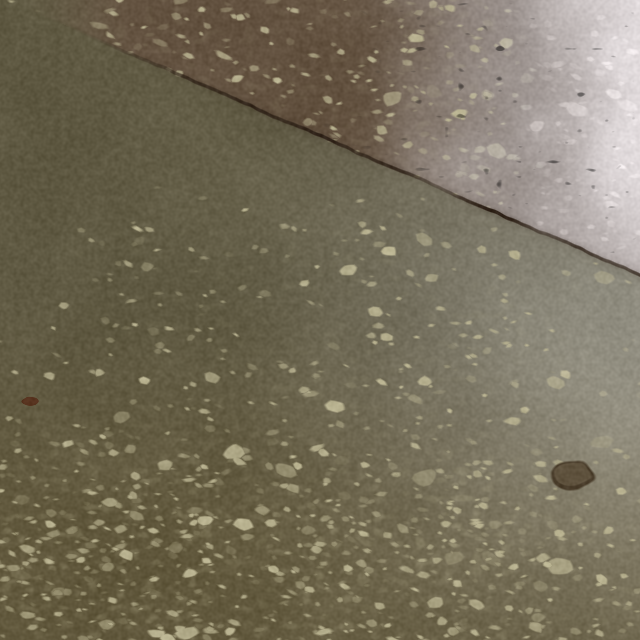
Give the GLSL for this texture, as a three.js fragment shader.

```glsl
// Worn terrazzo floor: olive and brown slabs, a diagonal crack, pale stone chips and window sheen.
#define CHIP_CELL 0.025
#define CHIP_SIZE 0.25
#define CHIP_FLAT 0.52
#define CHIP_TILT -0.12
#define CHIP_COLOR vec3(0.735, 0.71, 0.575)
#define OLIVE vec3(0.375, 0.352, 0.262)
#define BROWN vec3(0.395, 0.328, 0.258)
#define CRACK_COLOR vec3(0.18, 0.13, 0.09)
#define CRACK_SLOPE 0.435
#define CRACK_WIDTH 0.0025
#define GRAIN 0.04
#define SOFTNESS 0.0017

varying vec2 vUv;

float hash(vec2 p) {
  vec3 q = fract(vec3(p.xyx) * 0.1031);
  q += dot(q, q.yzx + 33.33);
  return fract((q.x + q.y) * q.z);
}
vec2 direction(float a) { return vec2(cos(a), sin(a)); }
float gradientDot(vec2 cell, vec2 offset) { return dot(direction(6.2832 * hash(cell)), offset); }
float noise(vec2 p) {
  vec2 i = floor(p), f = fract(p), e = vec2(1.0, 0.0);
  vec2 u = f * f * (3.0 - 2.0 * f);
  return mix(mix(gradientDot(i, f), gradientDot(i + e, f - e), u.x),
             mix(gradientDot(i + e.yx, f - e.yx), gradientDot(i + 1.0, f - 1.0), u.x), u.y);
}

// Signed height above the slightly wavering crack
float crackHeight(vec2 p) {
  float waver = 0.004 * noise(vec2(p.x * 13.0, 3.0)) + 0.002 * noise(vec2(p.x * 60.0, 8.0));
  return (p.y - 1.005 + CRACK_SLOPE * p.x + waver) / sqrt(1.0 + CRACK_SLOPE * CRACK_SLOPE);
}

// Share of cells that hold a chip: crowded at the bottom, bare at upper left
float chipDensity(vec2 p) {
  float crowd = 0.85 * (1.0 - smoothstep(0.14, 0.45, p.y));
  float stray = 0.3 * smoothstep(-0.15, 0.35, p.x) * (1.0 - smoothstep(0.56, 0.75, p.y));
  float lower = max(crowd, stray) * (1.0 - 0.55 * smoothstep(0.7, 0.95, p.x));
  float patches = 1.0 + 1.1 * noise(p * 9.0 + 4.0);
  return patches * mix(lower, 0.4, step(0.0, crackHeight(p)));
}

// Irregular stone of unit size with worn corners
float stone(vec2 p, vec2 id) {
  float d = -1.0;
  for (int k = 0; k < 6; k++) {
    float n = float(k);
    vec2 facing = direction((n + 0.7 * hash(id + n * 7.1)) * 1.0472);
    d = max(d, dot(p, facing) - mix(0.55, 1.05, hash(id + n * 3.7 + 19.0)));
  }
  return mix(d, length(p) - 0.9, 0.4);
}

// Opacity of one scattered layer of chips
float chips(vec2 p, float size, float seed, float share) {
  vec2 cell = size * vec2(1.0, 0.65);
  float cover = 0.0;
  for (int k = 0; k < 9; k++) {
    vec2 corner = floor(p / cell) + vec2(mod(float(k), 3.0), floor(float(k) / 3.0)) - 1.0;
    vec2 id = corner + seed;
    vec2 center = (corner + vec2(hash(id), hash(id + 57.3))) * cell;
    float present = step(hash(id + 11.7), share * chipDensity(center));
    float radius = size * CHIP_SIZE * mix(0.55, 1.6, pow(hash(id + 23.1), 2.0));
    float angle = 0.8 * (hash(id + 31.9) - 0.5) - CHIP_TILT;
    vec2 q = mat2(cos(angle), sin(angle), -sin(angle), cos(angle)) * (p - center);
    float flatness = CHIP_FLAT * mix(0.7, 1.45, hash(id + 5.3));
    float d = stone(q / (radius * vec2(1.0, flatness)), id) * radius * flatness;
    float fade = mix(0.15, 1.0, hash(id + 41.3));
    cover = max(cover, present * fade * smoothstep(-SOFTNESS, SOFTNESS, -d));
  }
  return cover;
}

// Soft elliptical stain
float spot(vec2 p, vec2 center, vec2 radius) {
  vec2 q = (p - center) / radius;
  return smoothstep(-0.09, 0.09, 1.0 - length(q) - 0.2 * noise(q * 1.2 + center * 30.0));
}

void main() {
  vec2 p = vUv;
  float height = crackHeight(p);
  float cloud = noise(p * 5.0) + 0.6 * noise(p * 13.0);
  // Lower slab: olive with a cool sheen at right
  vec2 away = (p - vec2(1.08, 0.42)) * vec2(2.3, 2.4);
  vec3 lower = OLIVE + vec3(0.0, -0.012, -0.03) * (1.0 - smoothstep(0.1, 0.6, p.y));
  lower += vec3(0.045, 0.046, 0.062) * smoothstep(0.3, 0.8, p.x) * smoothstep(-0.2, 0.5, p.y);
  lower += vec3(0.16, 0.173, 0.2) * exp(-dot(away, away));
  // Upper slab: brown washed out to lilac and white
  float wash = p.x + 0.06 * cloud;
  vec3 upper = mix(OLIVE, BROWN, smoothstep(0.02, 0.22, p.x));
  upper = mix(upper, vec3(0.62, 0.585, 0.57), smoothstep(0.5, 0.84, wash));
  upper = mix(upper, vec3(0.88, 0.855, 0.86), smoothstep(0.78, 1.0, wash) * smoothstep(0.42, 0.76, p.y));
  vec3 color = mix(lower, upper, smoothstep(-0.004, 0.004, height)) + 0.035 * cloud;
  // Chips in three sizes over faint buried ones
  float buried = smoothstep(0.08, 0.5, noise(p * vec2(45.0, 70.0))) * chipDensity(p);
  float cover = 0.22 * buried;
  for (int k = 0; k < 3; k++) {
    float n = float(k);
    cover = max(cover, chips(p, CHIP_CELL * pow(1.5, n), 100.0 * n + 13.0, 0.95 - 0.27 * n));
  }
  color = mix(color, max(CHIP_COLOR, color + 0.1), cover);
  // Crack with broken strength, stains and dark specks
  float strength = smoothstep(0.08, 0.35, p.x) * (0.8 + 0.8 * noise(vec2(p.x * 11.0, 5.0)));
  float line = smoothstep(-CRACK_WIDTH * 1.8, -CRACK_WIDTH * 0.4, -abs(height));
  float stain = 0.3 * exp(-abs(height) / 0.006);
  color = mix(color, CRACK_COLOR, clamp(max(line, stain) * strength, 0.0, 1.0));
  vec2 pit = vec2(0.893, 0.257);
  color = mix(color, vec3(0.28, 0.23, 0.16), spot(p, pit, vec2(0.034, 0.023)));
  color = mix(color, vec3(0.37, 0.32, 0.24), spot(p, pit + vec2(0.0, 0.002), vec2(0.029, 0.018)));
  color = mix(color, vec3(0.34, 0.2, 0.12), spot(p, vec2(0.047, 0.373), vec2(0.013, 0.007)));
  float speck = smoothstep(0.4, 0.58, noise(p * vec2(48.0, 85.0) + 21.0)) * smoothstep(0.4, 0.8, p.x);
  color = mix(color, color * 0.55, speck * smoothstep(0.0, 0.02, height));
  // Fine grain
  color += GRAIN * (noise(p * 190.0) + noise(p * 95.0 + 9.0));
  gl_FragColor = vec4(color, 1.0);
}
```
